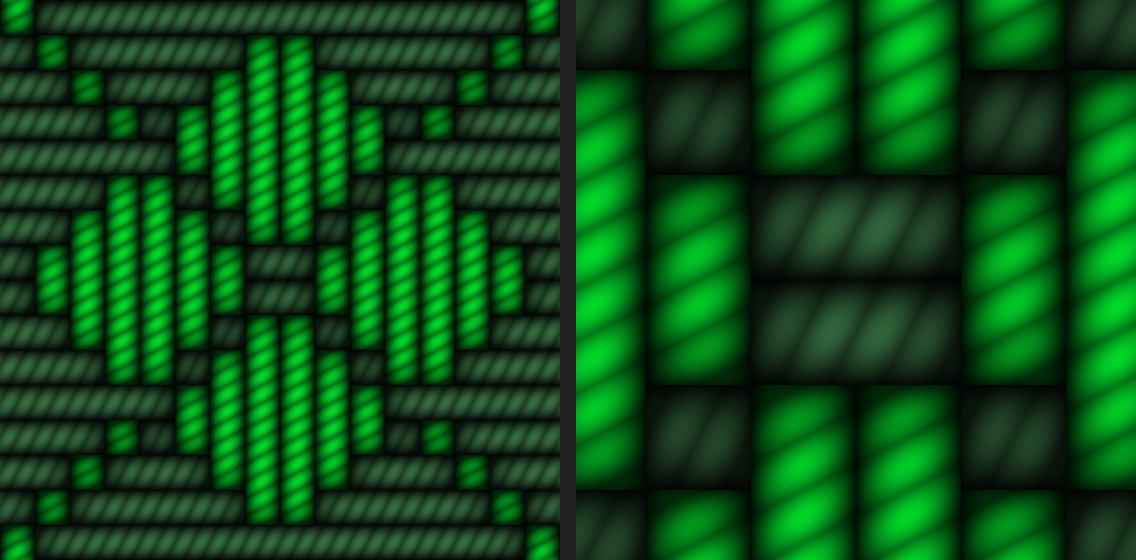
Left: the whole. Right: its middle third, enlarged.
Write a Shadertoy shader that draws this pattern.

```glsl
// Woven cloth on a 16 x 16 grid: green warp floats form four diamonds and
// corner diagonals over a dark weft. Each float is a twisted cord, shaded as
// a cylinder that dips under its neighbours at both ends.

const float PI = 3.14159265;
const float CELLS = 16.0;

// True where the vertical warp passes over the weft; wraps around the grid.
bool warpOnTop(vec2 cell) {
    vec2 q = abs(mod(cell, CELLS) - 7.5) - 0.5;    // fold into one quadrant, 0..7
    bool upright = q.x + abs(q.y - 3.5) < 2.75;
    bool sideways = q.y + abs(q.x - 3.5) < 2.75;
    bool diagonal = abs(q.x - q.y) < 0.5 && q.x > 3.5;
    return upright || sideways || diagonal;
}

// Whole cells, up to two, for which the float continues in a direction.
float floatReach(vec2 cell, vec2 direction, bool warp) {
    float reach = 0.0;
    for (int i = 1; i <= 2; i++) {
        if (warpOnTop(cell + direction * float(i)) != warp) break;
        reach += 1.0;
    }
    return reach;
}

vec3 weave(vec2 p) {
    vec2 cell = floor(p);
    vec2 local = p - cell;
    bool warp = warpOnTop(cell);
    vec2 axis = warp ? vec2(0.0, 1.0) : vec2(1.0, 0.0);
    float along = dot(local, axis);
    float across = dot(local, axis.yx) - 0.5;

    // Round cross-section
    float cylinder = 0.1 + 0.9 * cos(PI * across);

    // Dip towards both ends of the float
    float toStart = along + floatReach(cell, -axis, warp);
    float toEnd = 1.0 - along + floatReach(cell, axis, warp);
    float crown = (1.0 - exp(-3.2 * toStart)) * (1.0 - exp(-3.2 * toEnd));
    crown = 0.2 + 0.8 * crown;

    // Twisted strands, two per cell, with narrow grooves between them
    float groove = sin(PI * (2.0 * along - across));
    float twist = 0.55 + 0.45 * sqrt(groove * groove + 0.004);

    vec3 yarn = warp ? vec3(0.0, 0.85, 0.16) : vec3(0.21, 0.43, 0.25);
    return yarn * cylinder * crown * twist;
}

void mainImage(out vec4 fragColor, in vec2 fragCoord) {
    // Average four samples per pixel to smooth the edges
    vec3 color = vec3(0.0);
    for (int i = 0; i < 4; i++) {
        vec2 offset = vec2(i % 2, i / 2) * 0.5 - 0.25;
        color += weave((fragCoord + offset) / iResolution.xy * CELLS);
    }
    fragColor = vec4(color * 0.25, 1.0);
}
```
